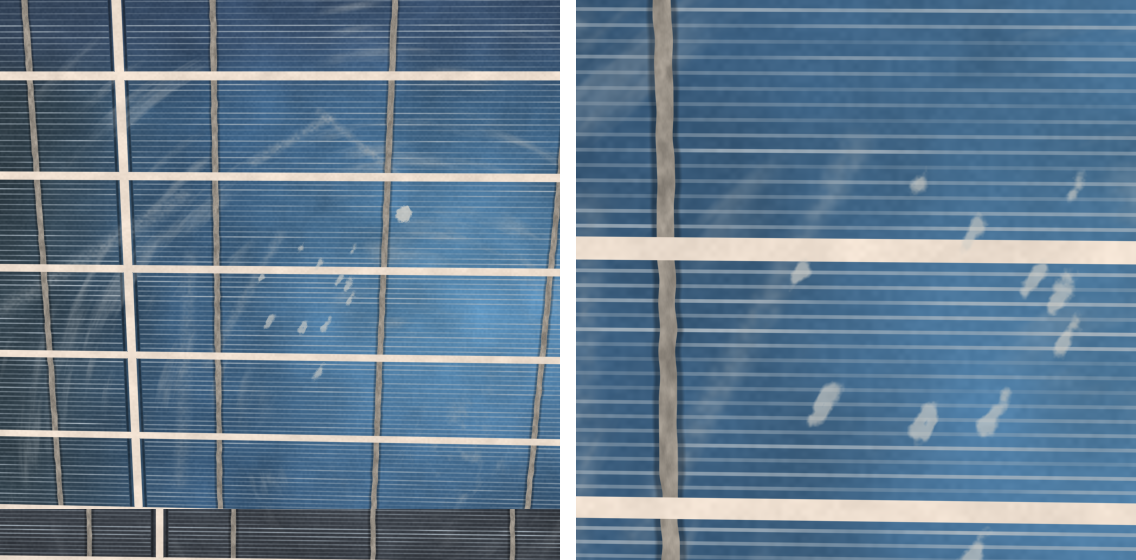
Left, the full canvas; right, a detail of the centre.
Give the GLSL for this texture, as a WebGL 1 fragment shader.

```glsl
precision highp float;
// Weathered blue solar panel: cream cell gaps, tarnished busbars, fine fingers and wiped dust.
uniform vec2 u_resolution;

const float SEAM = 0.909;        // top of the darker strip, measured downward
const float GAP_POS = -0.53;     // cream vertical gap, in busbar spacings
const float FINGERS = 18.0;      // fine contact lines per row
const vec3 CREAM = vec3(0.94, 0.88, 0.82);
const vec3 BUSBAR = vec3(0.61, 0.58, 0.54);
const vec3 DUST = vec3(0.68, 0.70, 0.71);

float hash(vec2 p) {
  return fract(sin(dot(p, vec2(127.1, 311.7))) * 43758.5453);
}

float noise(vec2 p) {
  vec2 i = floor(p), f = fract(p);
  f = f * f * (3.0 - 2.0 * f);
  return mix(mix(hash(i), hash(i + vec2(1.0, 0.0)), f.x),
             mix(hash(i + vec2(0.0, 1.0)), hash(i + vec2(1.0, 1.0)), f.x), f.y);
}

float fbm(vec2 p) {
  float sum = 0.0, amp = 0.5;
  for (int i = 0; i < 4; i++) {
    sum += amp * noise(p);
    p = p * 2.03 + 17.3;
    amp *= 0.5;
  }
  return sum;
}

// Coverage of a line with a soft edge
float band(float dist, float halfWidth, float soft) {
  return 1.0 - smoothstep(halfWidth - soft, halfWidth + soft, abs(dist));
}

// Grainy streak of dust along a segment
float smear(vec2 p, vec2 a, vec2 b, float width) {
  vec2 d = b - a;
  float t = clamp(dot(p - a, d) / dot(d, d), 0.0, 1.0);
  float dist = length(p - a - d * t) + 0.008 * (fbm(p * 45.0) - 0.5);
  return (1.0 - smoothstep(0.0, width, dist)) * (0.35 + 0.9 * noise(p * 210.0));
}

// Perspective row coordinate; whole numbers lie on the cream lines
float rowCoord(vec2 p) {
  float d = p.y - 0.1355;
  float n = d / (0.1868 - 0.04 * d);
  d -= n * 0.0043 * (p.x - 0.39);
  return d / (0.1868 - 0.04 * d);
}

// Silicon colour: dark at the left, navy on top, sky glow at the right
vec3 silicon(vec2 p, float strip) {
  vec3 c = mix(vec3(0.19, 0.25, 0.29), vec3(0.21, 0.34, 0.47), smoothstep(0.0, 0.4, p.x));
  c = mix(c, vec3(0.22, 0.29, 0.40), 0.7 * (1.0 - smoothstep(0.05, 0.2, p.y)));
  vec2 g = (p - vec2(0.83, 0.53)) / vec2(0.38, 0.30);
  c = mix(c, vec3(0.36, 0.57, 0.73), 0.85 * exp(-dot(g, g)));
  c = mix(c, vec3(0.22, 0.24, 0.27), strip);
  return c * (0.78 + 0.45 * fbm(p * 9.0));
}

// Arcs wiped around a point, then long streaks
float wipedDust(vec2 p) {
  vec2 q = p - vec2(0.73, 0.79);
  float arcs = fbm(vec2(length(q) * 42.0, atan(q.y, -q.x) * 3.5));
  float dust = 0.5 * smoothstep(0.5, 0.8, arcs) * smoothstep(0.3, 0.6, fbm(p * 6.0));
  dust += 0.40 * smear(p, vec2(0.01, 0.55), vec2(0.33, 0.35), 0.024);
  dust += 0.50 * smear(p, vec2(0.45, 0.29), vec2(0.59, 0.21), 0.014);
  dust += 0.45 * smear(p, vec2(0.57, 0.20), vec2(0.72, 0.32), 0.011);
  dust += 0.28 * smear(p, vec2(0.32, 0.86), vec2(0.34, 0.46), 0.020);
  return dust + 0.35 * smear(p, vec2(0.37, 0.65), vec2(0.50, 0.42), 0.014);
}

// Small ragged spots scattered near the middle
float spots(vec2 p, float soft) {
  float cover = 0.0;
  float ragged = 0.016 * (fbm(p * 85.0) - 0.5);
  for (int i = 0; i < 11; i++) {
    float k = float(i);
    vec2 c = vec2(0.46, 0.40) + vec2(0.18, 0.29) * vec2(hash(vec2(k, 1.7)), hash(vec2(k, 5.3)));
    vec2 d = p - c;
    d.x += 0.5 * d.y;
    float r = 0.003 + 0.005 * hash(vec2(k, 9.1));
    cover = max(cover, 0.75 * band(length(d * vec2(1.2, 0.6)) + ragged, r, soft + 0.002));
  }
  return max(cover, band(length(p - vec2(0.722, 0.382)) + ragged, 0.014, soft + 0.001));
}

void main() {
  vec2 p = gl_FragCoord.xy / u_resolution;
  p.y = 1.0 - p.y;
  float px = 0.8 / min(u_resolution.x, u_resolution.y);
  float strip = smoothstep(SEAM - px, SEAM + px, p.y);
  bool inStrip = p.y > SEAM;

  // Grid coordinates, with a separate perspective below the seam
  float t = p.y / 0.905;
  float spacing = inStrip ? 0.249 : 0.3255 - 0.051 * t;
  float u = (p.x - (inStrip ? 0.417 : 0.380 + 0.013 * t)) / spacing;
  float n = inStrip ? (p.y - 0.997 - 0.012 * p.x) / 0.125 : rowCoord(p);
  float rowHeight = inStrip ? 0.125 : 0.1868 / pow(1.0 + 0.04 * n, 2.0);
  float gapDist = (u - GAP_POS) * spacing;
  float barU = u + (u < GAP_POS ? 0.035 : 0.0);
  float barDist = (fract(barU + 0.5) - 0.5) * spacing + 0.002 * (noise(p * 70.0) - 0.5);
  float rowDist = (fract(n + 0.5) - 0.5) * rowHeight;

  // Cells with fingers of uneven brightness
  vec3 color = silicon(p, strip);
  float line = floor(n * FINGERS);
  float fingerDist = (fract(n * FINGERS) - 0.5) * rowHeight / FINGERS;
  float shine = (0.25 + 0.55 * hash(vec2(line, 3.0))) * (0.5 + 0.8 * noise(vec2(p.x * 14.0, line)));
  shine *= smoothstep(0.014, 0.018, abs(gapDist));
  color = mix(color, vec3(0.66, 0.71, 0.75), shine * band(fingerDist, 0.0011, px));
  color *= 1.0 - 0.35 * band(abs(gapDist) - 0.013, 0.002, px);
  color = mix(color, DUST, 0.75 * clamp(wipedDust(p), 0.0, 1.0) * (1.0 - 0.7 * strip));

  // Busbars with dark rims and pitting, then cream gaps
  color *= 1.0 - 0.3 * band(barDist, 0.0085, px + 0.001);
  vec3 metal = BUSBAR * (0.76 + 0.45 * fbm(p * vec2(190.0, 90.0)));
  color = mix(color, metal, band(barDist, 0.0175 * spacing, px));
  vec3 gap = CREAM * (0.95 + 0.08 * noise(p * 40.0));
  float gaps = max(band(gapDist, 0.027 * spacing, px), band(rowDist, 0.043 * rowHeight, px));
  color = mix(color, gap, gaps);

  color = mix(color, vec3(0.82, 0.81, 0.78), 0.85 * spots(p, px));
  color += 0.035 * (noise(p * 260.0) - 0.5);
  gl_FragColor = vec4(color, 1.0);
}
```
